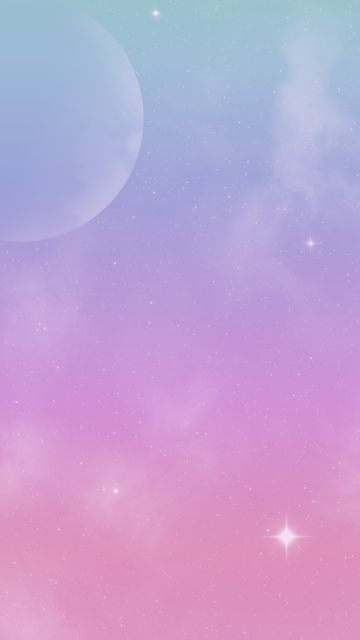
Write a WebGL 2 fragment shader that draws this background.

```glsl
#version 300 es
precision highp float;

uniform vec2 u_resolution;
out vec4 fragColor;

// Lengths are in canvas widths
#define MOON_CENTER vec2(0.056, 1.449)
#define MOON_RADIUS 0.343
#define MOON_LIGHT 0.46
#define CLOUD_SCALE 5.0
#define CLOUD_LIGHT 0.36
#define STAR_LAYERS 4
#define STAR_LIGHT 0.58
#define STAR_RARITY 0.66
#define SPARKLE_SIZE 0.070

const vec3 GLOW_COLOR = vec3(0.97, 0.90, 0.97);

// Sky colours from top to bottom; w is the distance from the top as a share of height
const vec4 SKY[9] = vec4[9](
  vec4(0.60, 0.76, 0.80, 0.00), vec4(0.62, 0.74, 0.84, 0.09),
  vec4(0.61, 0.63, 0.84, 0.28), vec4(0.67, 0.60, 0.84, 0.39),
  vec4(0.75, 0.58, 0.84, 0.51), vec4(0.82, 0.56, 0.84, 0.63),
  vec4(0.84, 0.55, 0.77, 0.75), vec4(0.86, 0.55, 0.72, 0.86),
  vec4(0.86, 0.57, 0.75, 1.00));

// Cloud banks: centre, radius, strength
const vec4 CLOUDS[9] = vec4[9](
  vec4(0.68, 1.62, 0.17, 0.60), vec4(0.95, 1.40, 0.20, 0.90),
  vec4(0.80, 1.19, 0.20, 0.65), vec4(0.10, 0.95, 0.17, 0.50),
  vec4(0.02, 0.50, 0.12, 0.75), vec4(0.34, 0.37, 0.13, 0.75),
  vec4(0.95, 0.47, 0.14, 0.80), vec4(0.06, 0.07, 0.16, 0.75),
  vec4(0.55, 0.57, 0.16, 0.55));

// Bright stars: centre, size relative to the largest, strength
const vec4 SPARKLES[4] = vec4[4](
  vec4(0.796, 0.287, 1.00, 0.90), vec4(0.863, 1.102, 0.42, 0.50),
  vec4(0.433, 1.741, 0.30, 0.85), vec4(0.322, 0.414, 0.25, 0.75));

vec3 hash3(vec2 cell) {
  vec3 q = fract(cell.xyx * vec3(0.1031, 0.1030, 0.0973));
  q += dot(q, q.yxz + 33.33);
  return fract((q.xxy + q.yzz) * q.zyx);
}

float valueNoise(vec2 p) {
  vec2 cell = floor(p), f = fract(p);
  f = f * f * (3.0 - 2.0 * f);
  return mix(mix(hash3(cell).x, hash3(cell + vec2(1, 0)).x, f.x),
             mix(hash3(cell + vec2(0, 1)).x, hash3(cell + 1.0).x, f.x), f.y);
}

float fbm(vec2 p) {
  float sum = 0.0, weight = 0.5;
  for (int i = 0; i < 6; i++) {
    sum += weight * valueNoise(p);
    p = mat2(1.6, 1.2, -1.2, 1.6) * p + 7.3;
    weight *= 0.52;
  }
  return sum;
}

vec3 skyColor(float depth) {
  vec3 color = SKY[0].rgb;
  for (int i = 1; i < 9; i++)
    color = mix(color, SKY[i].rgb, clamp((depth - SKY[i - 1].w) / (SKY[i].w - SKY[i - 1].w), 0.0, 1.0));
  return color;
}

float cloudLight(vec2 p) {
  float banks = 0.17;
  for (int i = 0; i < 9; i++) {
    vec2 d = (p - CLOUDS[i].xy) / CLOUDS[i].z;
    banks += CLOUDS[i].w * exp(-dot(d, d));
  }
  vec2 warp = vec2(fbm(p * 3.0), fbm(p * 3.0 + 19.0));
  float wisps = smoothstep(0.28, 0.80, fbm(p * CLOUD_SCALE + 1.1 * warp));
  return min(banks, 1.0) * (0.18 + 1.1 * wisps);
}

// Jittered grids, from sparse large stars to dense faint dust
float starLight(vec2 p, float pixel) {
  float light = 0.0, cells = 11.0;
  for (int i = 0; i < STAR_LAYERS; i++) {
    float layer = float(i) / 3.0;
    vec2 q = p * cells + float(i) * 17.0;
    vec3 rnd = hash3(floor(q) + 41.0);
    float bright = fract(rnd.z * 31.7 + rnd.x);
    float dist = length(fract(q) - 0.15 - 0.7 * rnd.xy) / cells;
    float radius = mix(0.0026, 0.0013, layer) * (0.7 + 0.5 * bright);
    float disc = 1.0 - smoothstep(max(radius - pixel, 0.0), radius + 0.6 * pixel, dist);
    float halo = 0.12 * exp(-dist * dist / (radius * radius * 5.0));
    light += (disc + halo) * step(STAR_RARITY, rnd.z) * mix(0.25, 1.0, bright * bright) * mix(1.0, 0.5, layer);
    cells *= 1.8;
  }
  return light;
}

// Soft core, wide halo and four tapering rays
float sparkleLight(vec2 p, float size) {
  vec2 a = abs(p) / size;
  float r = length(a);
  float core = 0.80 * exp(-pow(r / 0.32, 2.5));
  float halo = 0.24 * exp(-r * r * 1.8);
  vec2 taper = max(1.0 - a, 0.0);
  vec2 rays = sqrt(taper) * exp(-a.yx / (0.015 + 0.05 * taper));
  return core + halo + 0.70 * (rays.x + rays.y);
}

// Crescent lit from the right, fading into the sky
vec3 addMoon(vec3 color, vec2 p, float pixel) {
  vec2 d = (p - MOON_CENTER) / MOON_RADIUS;
  float r = length(d), edge = pixel / MOON_RADIUS;
  float disc = 1.0 - smoothstep(1.0 - edge, 1.0 + edge, r);
  float side = dot(d, normalize(vec2(1.0, -0.35)));
  float rim = smoothstep(0.70, 1.0, r) * smoothstep(-0.1, 0.6, side);
  float lit = 0.65 * smoothstep(0.0, 1.0, side) + 0.35 * rim;
  float maria = smoothstep(0.42, 0.60, fbm(d * 3.2 + 5.0)) * smoothstep(0.2, 0.6, side);
  float light = MOON_LIGHT * lit * (1.0 - 0.35 * maria) + 0.04 * smoothstep(0.8, 1.0, r);
  vec3 shaded = mix(color, vec3(0.59, 0.66, 0.86), 0.18 * (1.0 - lit));
  return mix(color, mix(shaded, vec3(0.88, 0.86, 0.95), light), disc);
}

void main() {
  vec2 p = gl_FragCoord.xy / u_resolution.x;
  float pixel = 1.0 / u_resolution.x;
  vec3 color = skyColor(1.0 - gl_FragCoord.y / u_resolution.y);

  float outsideMoon = smoothstep(0.99, 1.01, length(p - MOON_CENTER) / MOON_RADIUS);
  color = mix(color, GLOW_COLOR, CLOUD_LIGHT * cloudLight(p) * outsideMoon);
  color = addMoon(color, p, pixel);

  float light = STAR_LIGHT * starLight(p, pixel) * outsideMoon;
  for (int i = 0; i < 4; i++)
    light += SPARKLES[i].w * sparkleLight(p - SPARKLES[i].xy, SPARKLE_SIZE * SPARKLES[i].z);
  color = mix(color, GLOW_COLOR, clamp(light, 0.0, 0.9));
  fragColor = vec4(color, 1.0);
}
```
